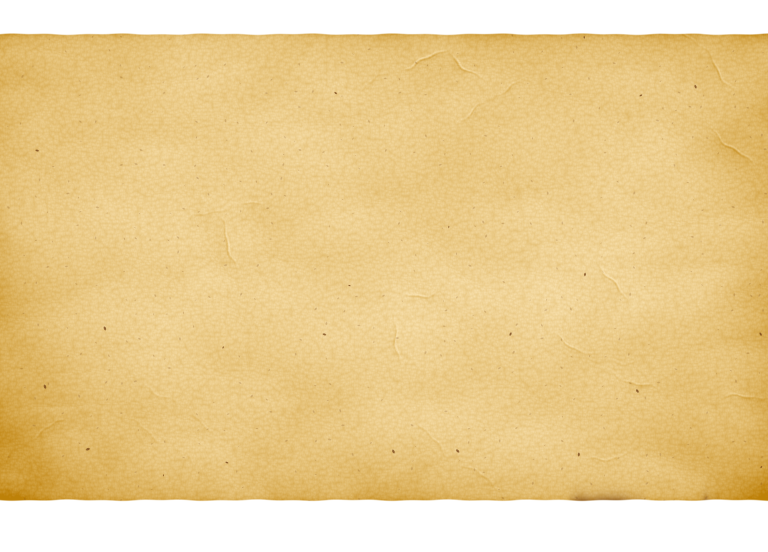
Give the GLSL for this texture, as a Shadertoy shader.

```glsl
const vec3 PAPER_LIGHT = vec3(0.93, 0.81, 0.56);
const vec3 PAPER_AGED = vec3(0.82, 0.63, 0.25);
const vec3 SPECK_BROWN = vec3(0.45, 0.25, 0.08);
const vec3 BACKDROP = vec3(1.0);
const float SHEET_BOTTOM = 0.094;
const float SHEET_TOP = 0.938;
const float BASE_AGE = 0.10;
const float BLOTCH = 0.13;
const float STAIN = 0.30;
const float FACET = 0.22;
const float GRAIN = 0.34;
const float FINE_GRAIN = 0.20;
const vec2 GRAIN_SCALE = vec2(95.0, 165.0);
const int CREASES = 18;
const float CREASE_WIDTH = 0.0019;

vec2 hash2(vec2 p) {
    vec3 q = fract(p.xyx * vec3(0.1031, 0.1030, 0.0973));
    q += dot(q, q.yzx + 33.33);
    return fract((q.xx + q.yz) * q.zy);
}

mat2 rotate(float a) {
    float c = cos(a), s = sin(a);
    return mat2(c, -s, s, c);
}

// Distance to the nearest scattered cell point
float cellular(vec2 p) {
    vec2 cell = floor(p), f = fract(p);
    float nearest = 2.0;
    for (int y = -1; y <= 1; y++)
    for (int x = -1; x <= 1; x++) {
        vec2 o = vec2(x, y);
        vec2 d = o + hash2(cell + o + 50.0) - f;
        nearest = min(nearest, dot(d, d));
    }
    return sqrt(nearest);
}

// Layered, self-warped sines, roughly -1 to 1
float waves(vec2 p) {
    float sum = 0.0, amp = 0.5;
    for (int i = 0; i < 6; i++) {
        p = rotate(1.1) * p * 1.55 + 1.7;
        p += 0.7 * sin(p.yx * 0.8 + float(i));
        sum += amp * sin(p.x) * cos(p.y * 0.9);
        amp *= 0.72;
    }
    return sum;
}

// Raised folds: a lit ridge, a dark flank and a soft one-sided shadow
float creaseShade(vec2 p, float aspect, float width) {
    float shade = 0.0;
    for (int i = 0; i < CREASES; i++) {
        vec2 a = hash2(vec2(i, 7)), b = hash2(vec2(i, 29));
        vec2 center = vec2(a.x * aspect, mix(SHEET_BOTTOM, SHEET_TOP, a.y));
        vec2 q = rotate(mix(-1.15, 0.65, b.x)) * (p - center);
        float reach = mix(0.05, 0.16, b.y);
        float bend = 0.012 * sin(q.x * 22.0 + a.x * 30.0)
                   + 0.004 * sin(q.x * 67.0 + a.y * 40.0)
                   + 0.0015 * sin(q.x * 171.0);
        float d = q.y - bend;
        float fade = 1.0 - smoothstep(0.2 * reach, reach, abs(q.x));
        fade *= 0.55 + 0.45 * sin(q.x * 48.0 + b.x * 20.0);
        float ridge = exp(-pow(d / width, 2.0));
        float flank = exp(-pow((d + 1.8 * width) / width, 2.0));
        float shadow = smoothstep(width, -width, d) * exp(-abs(d) / 0.022);
        shade += fade * mix(0.4, 1.0, a.y) * (0.45 * flank - 0.5 * ridge + 0.22 * shadow);
    }
    return shade;
}

// Small tilted flecks, at most one in each grid cell
float specks(vec2 p, float scale, float share, float radius, float blur) {
    vec2 cell = floor(p * scale);
    vec2 a = hash2(cell + 11.0), b = hash2(cell + 83.0);
    vec2 d = (p - (cell + 0.25 + 0.5 * a) / scale) * rotate(b.y * 6.28);
    d.y *= 1.7;
    float r = radius * (0.5 + a.y);
    return step(b.x, share) * (1.0 - smoothstep(r - blur, r + blur, length(d)));
}

void mainImage(out vec4 fragColor, in vec2 fragCoord) {
    vec2 p = fragCoord / iResolution.y;
    float aspect = iResolution.x / iResolution.y;
    float pixel = 1.0 / iResolution.y;
    float side = min(p.x, aspect - p.x);
    float low = max(p.y - SHEET_BOTTOM, 0.0);
    float high = max(SHEET_TOP - p.y, 0.0);

    // Cloudy ageing, crumpled facets and fibre grain
    float cloud = waves(p * vec2(2.2, 3.2));
    float ripple = waves(p * vec2(6.0, 11.0) + 4.0);
    float age = BASE_AGE + BLOTCH * cloud + 0.07 * ripple;
    age += STAIN * smoothstep(0.35, 1.1, waves(p * 1.7 + 9.0));
    age += FACET * (cellular(p * vec2(5.0, 9.0) + 0.5 * vec2(cloud, ripple)) - 0.5);
    age += GRAIN * (cellular(p * GRAIN_SCALE + ripple) - 0.5);
    age += FINE_GRAIN * (cellular(p * GRAIN_SCALE.yx * 1.7) - 0.5);

    // Toasted borders, strongest along the bottom and its corners
    float rim = 0.42 * exp(-side / 0.085) + 0.52 * exp(-low / 0.085) + 0.38 * exp(-high / 0.03);
    rim += 0.65 * exp(-length(vec2(side, low)) / 0.12);
    age += rim * (1.0 + 0.45 * cloud + 0.3 * ripple);
    age += 0.4 * exp(-min(low, high) / 0.004);
    age += creaseShade(p, aspect, max(CREASE_WIDTH, 0.6 * pixel));
    vec3 color = mix(PAPER_LIGHT, PAPER_AGED, clamp(age, -0.35, 1.7));

    // Faint flecks and a few dark specks
    color = mix(color, SPECK_BROWN, 0.22 * specks(p, 38.0, 0.3, 0.0018, pixel));
    color = mix(color, SPECK_BROWN, 0.75 * specks(p, 9.0, 0.2, 0.0026, pixel));
    float scorch = exp(-low / 0.008) * smoothstep(0.45, 1.0, waves(vec2(p.x * 9.0, 2.0)));
    color = mix(color, SPECK_BROWN, 0.6 * scorch);

    // Slightly uneven sheet edges
    float wobble = 0.0008 * sin(p.x * 37.0) + 0.0006 * sin(p.x * 91.0);
    float inside = min(p.y - SHEET_BOTTOM, SHEET_TOP - p.y) + wobble;
    color = mix(BACKDROP, color, smoothstep(-pixel, pixel, inside));
    fragColor = vec4(color, 1.0);
}
```
